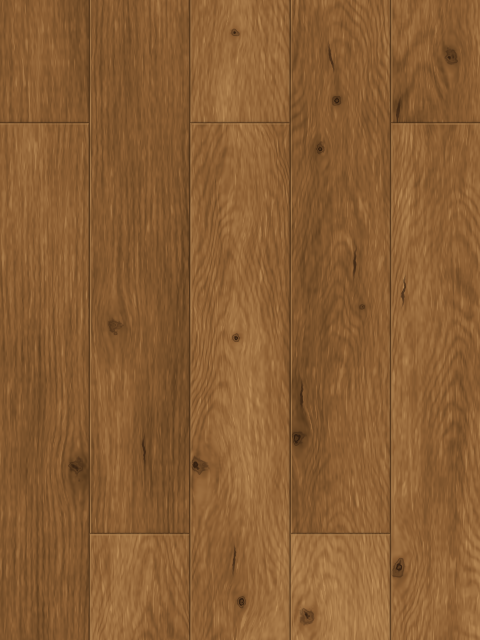
Write a Shadertoy shader that draws this texture.

```glsl
const float PLANK_WIDTH = 0.2092;
const float PLANK_SHIFT = 0.0232;
const float JOINT_EVEN = 1.078;      // end joint height, even columns
const float JOINT_ODD = 0.222;       // end joint height, odd columns
const float SEAM_HALF = 0.0010;
const float BEVEL_HALF = 0.0009;
const float RING_FREQ = 80.0;
const float PORE_FREQ = 230.0;
const int KNOT_SLOTS = 5;
const float SLOT_HEIGHT = 0.27;
const vec3 DARK = vec3(0.40, 0.265, 0.135);
const vec3 MID = vec3(0.55, 0.37, 0.20);
const vec3 LIGHT = vec3(0.69, 0.51, 0.31);
const vec3 KNOT = vec3(0.17, 0.10, 0.05);
const vec3 SEAM = vec3(0.27, 0.17, 0.08);
const float TONE[5] = float[5](0.38, 0.30, 0.60, 0.41, 0.60);
const float FIGURE[5] = float[5](0.12, 0.22, 1.0, 0.75, 0.65);

float hash(vec2 p) {
    return fract(sin(dot(p, vec2(127.1, 311.7))) * 43758.5453);
}

float noise(vec2 p) {
    vec2 i = floor(p), f = fract(p);
    f = f * f * (3.0 - 2.0 * f);
    return mix(mix(hash(i), hash(i + vec2(1, 0)), f.x),
               mix(hash(i + vec2(0, 1)), hash(i + vec2(1, 1)), f.x), f.y);
}

float fbm(vec2 p) {
    return 0.55 * noise(p) + 0.3 * noise(p * 2.1 + 7.3) + 0.15 * noise(p * 4.3 + 3.1);
}

// Soft line of the given half width around zero distance
float line(float d, float halfWidth, float px) {
    return 1.0 - smoothstep(halfWidth - 0.6 * px, halfWidth + 0.9 * px, abs(d));
}

void mainImage(out vec4 fragColor, in vec2 fragCoord) {
    vec2 p = fragCoord / iResolution.xy * vec2(1.0, 4.0 / 3.0);
    float px = 1.0 / iResolution.x;

    // Plank layout
    float cell = (p.x + PLANK_SHIFT) / PLANK_WIDTH;
    float col = floor(cell);
    float x = (fract(cell) - 0.5) * PLANK_WIDTH;
    bool odd = mod(col, 2.0) > 0.5;
    float joint = odd ? JOINT_ODD : JOINT_EVEN;
    float row = step(joint, p.y);
    vec2 id = vec2(col, row);
    vec2 seed = vec2(hash(id + 3.7), hash(id + 9.2)) * 40.0;
    int c = clamp(int(col), 0, 4);
    float tone = TONE[c], figure = FIGURE[c];
    if (odd && row < 0.5) { tone += 0.26; figure = 0.65; }
    if (!odd && row > 0.5) { tone -= 0.05; figure = mix(figure, 0.4, 0.5); }

    // Knots and cracks: darken the wood and push the grain aside
    float wobble = fbm(p * 60.0 + seed);
    float grain = x + (0.012 + 0.04 * figure) * (fbm(vec2(x * 9.0, p.y * 3.0) + seed) - 0.5);
    float core = 0.0, halo = 0.0;
    for (int i = 0; i < KNOT_SLOTS; i++) {
        vec2 key = id * 7.0 + vec2(float(i) * 1.7, 4.0);
        float present = step(hash(key + 0.3), 0.15 + 0.75 * figure);
        vec2 at = vec2((hash(key + 1.1) - 0.5) * 0.85 * PLANK_WIDTH,
                       (float(i) + hash(key + 2.3)) * SLOT_HEIGHT);
        vec2 d = vec2(x, p.y) - at;
        float size = mix(0.006, 0.022, pow(hash(key + 5.9), 1.6));
        float r = length(d * vec2(1.0, 0.85)) / size + (wobble - 0.5) * 1.8;
        float spot = 1.0 - smoothstep(0.35, 1.2, r);
        core = max(core, present * spot * (0.6 + 0.4 * sin(r * 9.0)));
        halo += present * exp(-max(r, 0.0) * 0.8);
        vec2 e = d / (size * vec2(3.2, 5.0));
        grain -= present * 0.75 * d.x * exp(-dot(e, e));

        float cracked = step(hash(key + 6.4), 0.5 * figure);
        vec2 q = d - vec2(0.035 * (hash(key + 8.1) - 0.5), 0.09);
        q.x += q.y * (hash(key + 7.7) - 0.5) * 0.5 + (wobble - 0.5) * 0.008;
        float crack = length(q / vec2(0.0034, 0.038));
        core = max(core, cracked * 0.75 * (1.0 - smoothstep(0.3, 1.1, crack)));
        vec2 smear = q / vec2(0.018, 0.08);
        halo += cracked * 0.35 * exp(-dot(smear, smear));
    }

    // Growth rings: straight lines blending into rounded arches
    float axis = grain - (hash(id + 5.5) - 0.5) * 0.07;
    float arch = sqrt(axis * axis + 0.0006) + 0.26 * p.y
               + 0.06 * fbm(vec2(x * 12.0, p.y * 4.0) + seed);
    float field = mix(grain, arch, smoothstep(0.3, 0.7, figure));
    float phase = field * RING_FREQ + 1.2 * noise(vec2(field * 30.0, p.y * 2.0) + seed)
                + 0.35 * (wobble - 0.5);
    float ring = pow(0.5 + 0.5 * sin(6.2832 * phase), 2.0);
    float patches = noise(vec2(x * 16.0, p.y * 4.0) + seed + 5.0);
    float ringStrength = 0.25 + 0.75 * smoothstep(0.15, 0.75, patches);

    // Fine pores, pale filled flecks and broad stains
    float pores = noise(vec2(grain * PORE_FREQ, p.y * 16.0) + seed);
    float fibre = noise(vec2(grain * 110.0, p.y * 3.0) + seed + 11.0);
    float grit = noise(vec2(grain * 400.0, p.y * 90.0) + seed);
    float fleck = smoothstep(0.72, 0.93, noise(vec2(grain * 280.0, p.y * 26.0) + seed + 23.0));
    float stain = fbm(vec2(grain * 12.0, p.y * 1.6) + seed + 31.0);
    float cloud = fbm(vec2(x * 7.0, p.y * 3.0) + seed + 47.0);

    float t = tone + 0.02;
    t += 0.24 * (0.38 - ring) * ringStrength;
    t += 0.27 * (pores - 0.5) + 0.14 * (fibre - 0.5) + 0.24 * (grit - 0.5);
    t += 0.55 * (stain - 0.5) + 0.40 * (cloud - 0.5);
    t += 0.24 * fleck * (1.0 - 0.5 * ring);
    t -= 0.48 * min(halo, 1.0);
    t = clamp(t, -0.2, 1.1);
    vec3 color = t < 0.5 ? mix(DARK, MID, t * 2.0) : mix(MID, LIGHT, t * 2.0 - 1.0);
    color = mix(color, KNOT, clamp(core, 0.0, 1.0) * 0.85);

    // Seams with a worn pale bevel
    float side = (fract(cell + 0.5) - 0.5) * PLANK_WIDTH;
    float end = p.y - joint;
    float wear = 0.35 + 0.6 * noise(vec2(col * 5.0 + p.x * 20.0, p.y * 25.0));
    float shade = exp(-min(abs(side), abs(end)) / 0.003);
    color *= 1.0 - 0.12 * shade;
    float bevel = max(line(side - 0.0026, BEVEL_HALF, px), line(end + 0.0028, BEVEL_HALF, px));
    color = mix(color, LIGHT, bevel * wear);
    float seam = max(line(side, SEAM_HALF, px), 0.8 * line(end, SEAM_HALF, px));
    color = mix(color, SEAM, seam * 0.7);

    fragColor = vec4(color, 1.0);
}
```
